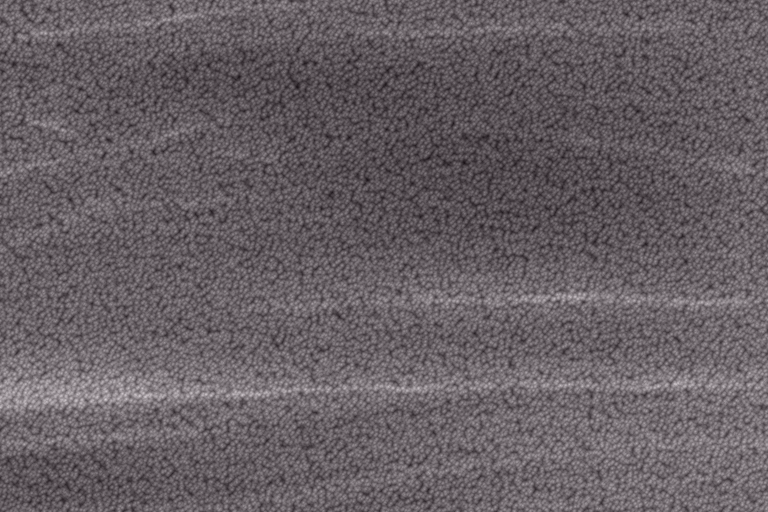
Write a Shadertoy shader that draws this texture.

```glsl
// Soft grey suede with pale, gently bowed creases over a fine slanted nap.
// Broad tone comes from soft pools and layered sines, creases from bowed
// distance bands, and the nap from stretched cellular noise.

const float BASE_TONE = 0.378;
const vec3  TINT_SHIFT = vec3(0.0, -0.029, -0.011); // slight mauve cast
const float NAP_CONTRAST = 0.30;
const float CROSS_NAP_CONTRAST = 0.17;
const float MOTTLE_CONTRAST = 0.05;
const float WISP_CONTRAST = 0.012;
const vec2  NAP_CELL = vec2(0.0125, 0.0075);        // length, width
const vec2  CROSS_CELL = vec2(0.0085, 0.0060);
const float NAP_ANGLE = 0.85;
const float CROSS_ANGLE = -0.6;

// Crease ends: start x, y and end x, y, in canvas heights
const int CREASES = 12;
const vec4 CREASE_ENDS[CREASES] = vec4[CREASES](
    vec4(-0.15, 0.900, 0.75, 1.010), vec4(0.02, 0.800, 0.48, 0.925),
    vec4( 0.25, 0.905, 1.70, 0.935), vec4(-0.06, 0.800, 0.18, 0.722),
    vec4(-0.15, 0.622, 0.54, 0.785), vec4(0.37, 0.725, 0.60, 0.695),
    vec4(-0.10, 0.455, 0.28, 0.615), vec4(0.12, 0.596, 0.65, 0.608),
    vec4( 0.30, 0.380, 1.75, 0.388), vec4(-0.40, 0.176, 1.85, 0.236),
    vec4(-0.15, 0.122, 0.56, 0.168), vec4(0.80, 0.768, 1.70, 0.618));

// Crease form: bow, half width, strength
const vec3 CREASE_FORM[CREASES] = vec3[CREASES](
    vec3(0.004, 0.006, 0.12), vec3( 0.012, 0.014, 0.06),
    vec3(0.022, 0.008, 0.08), vec3( 0.006, 0.005, 0.15),
    vec3(0.000, 0.006, 0.12), vec3(-0.016, 0.006, 0.09),
    vec3(0.016, 0.014, 0.08), vec3( 0.004, 0.008, 0.08),
    vec3(0.032, 0.008, 0.13), vec3( 0.035, 0.006, 0.16),
    vec3(0.000, 0.006, 0.08), vec3( 0.015, 0.009, 0.07));

// Tonal pools: centre x, y and radii, with their light or dark amounts
const int POOLS = 9;
const vec4 POOL_SHAPE[POOLS] = vec4[POOLS](
    vec4(0.05, 0.235, 0.38, 0.045), vec4(0.95, 0.68, 0.50, 0.20),
    vec4(0.45, 0.850, 0.40, 0.070), vec4(0.95, 0.43, 0.38, 0.05),
    vec4(1.25, 0.120, 0.42, 0.150), vec4(0.85, 0.27, 0.50, 0.04),
    vec4(0.02, 0.050, 0.35, 0.050), vec4(1.52, 0.45, 0.16, 0.45),
    vec4(0.10, 0.320, 0.30, 0.080));
const float POOL_LIGHT[POOLS] = float[POOLS](
    0.16, -0.08, -0.055, 0.05, 0.065, 0.03, -0.05, 0.045, 0.03);

vec2 hash22(vec2 p) {
    vec3 q = fract(p.xyx * vec3(0.1031, 0.1030, 0.0973));
    q += dot(q, q.yzx + 33.33);
    return fract((q.xx + q.yz) * q.zy);
}

// Distance to the nearest jittered cell point
float cellular(vec2 p) {
    vec2 cell = floor(p), f = p - cell;
    float nearest = 4.0;
    for (int j = -1; j <= 1; j++)
    for (int i = -1; i <= 1; i++) {
        vec2 o = vec2(i, j);
        vec2 r = o + hash22(cell + o + 200.0) - f;
        nearest = min(nearest, dot(r, r));
    }
    return sqrt(nearest);
}

// Cellular tufts stretched along one direction, centred on zero
float tufts(vec2 p, float angle, vec2 size) {
    float c = cos(angle), s = sin(angle);
    vec2 q = vec2(c * p.x + s * p.y, c * p.y - s * p.x);
    return 0.47 - cellular(q / size);
}

float creaseLight(vec2 p, vec4 ends, vec3 form, float seed) {
    float t = (p.x - ends.x) / (ends.z - ends.x);
    float ridge = mix(ends.y, ends.w, t) + 4.0 * form.x * t * (1.0 - t);
    ridge += 0.0025 * sin(p.x * 17.0 + seed) + 0.0012 * sin(p.x * 41.0 - seed);
    float d = p.y - ridge;
    float core = exp(-d * d / (form.y * form.y));
    float halo = exp(-abs(d) / (d > 0.0 ? 0.030 : 0.011));
    float fade = smoothstep(0.0, 0.25, t) * smoothstep(1.0, 0.72, t);
    float wear = 0.75 + 0.25 * sin(p.x * 7.0 + seed * 2.3)
               + 0.15 * sin(p.x * 23.0 + seed);
    return form.z * fade * wear * (0.65 * core + 0.40 * halo);
}

// Faint drawn-out brush marks, stronger toward the bottom
float wisps(vec2 p) {
    float y = p.y - 0.06 * p.x + 0.015 * sin(p.x * 3.1 + p.y * 9.0);
    float s = sin(y * 47.0 + 1.4 * sin(p.x * 4.3))
            + sin(y * 83.0 + 2.0 * sin(p.x * 2.7 + 1.0))
            + 0.8 * sin(y * 139.0 + 2.5 * sin(p.x * 5.1 + y * 11.0));
    return s * mix(1.0, 0.35, smoothstep(0.1, 0.45, p.y));
}

void mainImage(out vec4 fragColor, in vec2 fragCoord) {
    vec2 p = fragCoord / iResolution.y;

    // Broad light and shade
    float tone = BASE_TONE + WISP_CONTRAST * wisps(p);
    for (int i = 0; i < POOLS; i++) {
        vec2 d = (p - POOL_SHAPE[i].xy) / POOL_SHAPE[i].zw;
        tone += POOL_LIGHT[i] * exp(-dot(d, d));
    }
    for (int i = 0; i < CREASES; i++)
        tone += creaseLight(p, CREASE_ENDS[i], CREASE_FORM[i], float(i) * 1.7);

    // Fine nap and soft mottling
    float nap = NAP_CONTRAST * tufts(p, NAP_ANGLE, NAP_CELL)
              + CROSS_NAP_CONTRAST * tufts(p + 3.7, CROSS_ANGLE, CROSS_CELL)
              + MOTTLE_CONTRAST * tufts(p + 8.1, 0.3, vec2(0.045, 0.03));
    tone += nap * (0.6 + tone);

    fragColor = vec4(clamp(vec3(tone) + TINT_SHIFT, 0.0, 1.0), 1.0);
}
```
